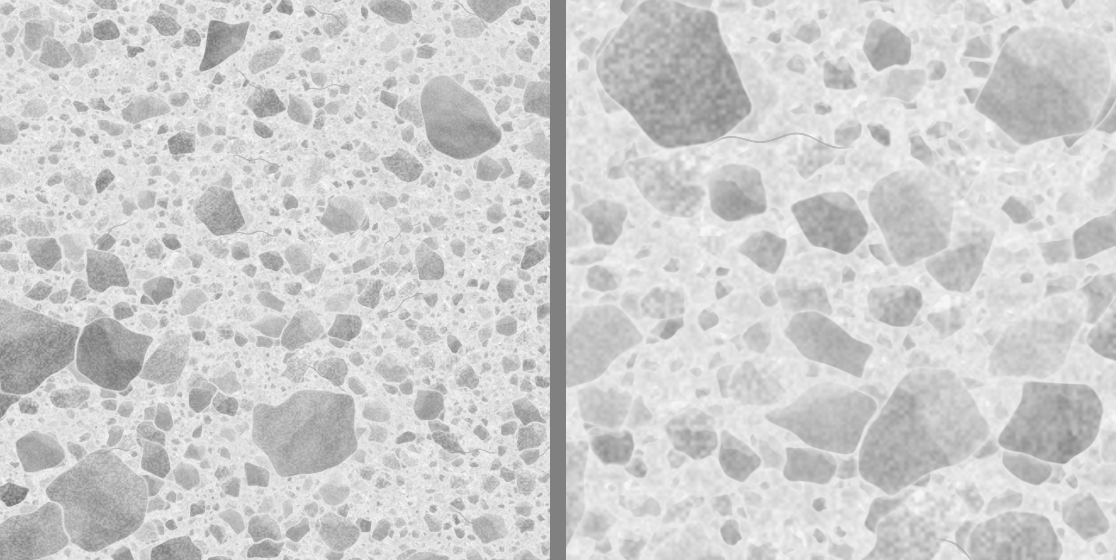
Left, the full canvas; right, a detail of the centre.
Write a Shadertoy shader that draws this texture map.

```glsl
// Pale grey gravel: angular stones of many sizes bedded in light, dusty grit.

const float TAU = 6.2831853;
const float RIM_TONE = 0.915;

float hash(vec2 p) {
    vec3 q = fract(vec3(p.xyx) * 0.1031);
    q += dot(q, q.yzx + 33.33);
    return fract((q.x + q.y) * q.z);
}

float noise(vec2 p) {
    vec2 i = floor(p), f = fract(p);
    f = f * f * (3.0 - 2.0 * f);
    return mix(mix(hash(i), hash(i + vec2(1, 0)), f.x),
               mix(hash(i + vec2(0, 1)), hash(i + vec2(1, 1)), f.x), f.y);
}

float fbm(vec2 p) {
    float sum = 0.0, amp = 0.5;
    for (int i = 0; i < 4; i++) {
        sum += amp * noise(p);
        p = mat2(1.6, 1.2, -1.2, 1.6) * p + 7.3;
        amp *= 0.5;
    }
    return sum / 0.9375;
}

vec2 rotate(vec2 p, float a) {
    float c = cos(a), s = sin(a);
    return vec2(c * p.x + s * p.y, c * p.y - s * p.x);
}

float smoothMax(float a, float b, float k) {
    float h = max(k - abs(a - b), 0.0) / k;
    return max(a, b) + h * h * k * 0.25;
}

// Rounded irregular polygon: the overlap of seven random half-planes
float stoneDistance(vec2 q, vec2 id, float radius) {
    q = rotate(q, (hash(id + 3.1) - 0.5) * 2.4);
    q.y *= 1.0 + 0.65 * hash(id + 5.7);
    float d = -10.0;
    for (int i = 0; i < 7; i++) {
        float k = float(i);
        float a = TAU * (k + 0.8 * hash(id + 11.0 + k)) / 7.0;
        float r = radius * (0.72 + 0.45 * hash(id + 29.0 + k));
        d = smoothMax(d, dot(q, vec2(cos(a), sin(a))) - r, 0.16 * radius);
    }
    return d;
}

// Mineral surface: soft mottling, slanted strata, a lit facet and fine grain
float stoneTone(vec2 p, vec2 q, vec2 id, float dark, float light) {
    float tone = mix(dark, light, hash(id + 41.0));
    vec2 s = rotate(p, hash(id + 43.0) * 3.0);
    tone += 0.13 * (fbm(s * vec2(35.0, 80.0) + id) - 0.5);
    tone += 0.14 * (noise(p * 330.0) - 0.5) * (0.4 + hash(id + 47.0));
    float facet = rotate(q, (hash(id + 53.0) - 0.5) * 2.5).y - 0.12;
    facet += 0.12 * (noise(q * 7.0 + id) - 0.5);
    return tone + 0.085 * smoothstep(-0.03, 0.03, facet) + 0.05 * q.y;
}

// Lays one size of stone over the given tone
float layStones(float base, vec2 p, float cell, float density, float seed,
                float dark, float light, float px) {
    vec2 u = p / cell + seed * 1.37;
    u += 0.13 * (vec2(noise(u * 4.0), noise(u * 4.0 + 31.0)) - 0.5);
    vec2 home = floor(u), bestId = home, bestQ = vec2(0);
    float nearest = 5.0, second = 5.0;
    for (int y = -1; y <= 1; y++)
    for (int x = -1; x <= 1; x++) {
        vec2 c = home + vec2(x, y), id = c + seed * 17.0;
        float crowd = density * (0.55 + 0.9 * noise(c * cell * 7.0 + seed));
        if (hash(id) > crowd) continue;
        vec2 jitter = vec2(hash(id + 61.0), hash(id + 67.0)) - 0.5;
        vec2 q = u - c - 0.5 - 0.6 * jitter;
        float d = stoneDistance(q, id, mix(0.3, 0.54, hash(id + 71.0)));
        if (d < nearest) {
            second = nearest; nearest = d; bestId = id; bestQ = q;
        } else second = min(second, d);
    }
    float outside = nearest * cell;
    float depth = min(-outside, 0.5 * (second - nearest) * cell - 0.0008);
    // Dusty halo around the stone, then the body with a paler worn edge
    float halo = exp(-max(outside, 0.0) / 0.0025) * step(nearest, 0.5);
    float tone = mix(base, RIM_TONE, 0.75 * halo);
    float body = stoneTone(p, bestQ, bestId, dark, light);
    body += 0.07 * exp(-max(depth, 0.0) / 0.004);
    float opacity = mix(0.72, 1.0, hash(bestId + 73.0));
    return mix(tone, body, opacity * smoothstep(-0.6 * px, 0.0012 + px, depth));
}

// Sparse thin curved stems lying on the stones
float twigMask(vec2 p, float cell, float px) {
    vec2 u = p / cell, id = floor(u);
    vec2 q = rotate(fract(u) - 0.5, (hash(id + 83.0) - 0.5) * 1.6);
    float bend = 0.25 * (hash(id + 89.0) - 0.5);
    float d = abs(q.y - bend * q.x * q.x * 4.0 - 0.02 * sin(q.x * 19.0)) * cell;
    float ends = 1.0 - smoothstep(0.25, 0.36, abs(q.x));
    return ends * step(hash(id + 97.0), 0.22) * (1.0 - smoothstep(0.0003, 0.0003 + px, d));
}

void mainImage(out vec4 fragColor, in vec2 fragCoord) {
    vec2 p = fragCoord / iResolution.y;
    float px = 1.0 / iResolution.y;

    // Pale grit bed
    float tone = 0.865 + 0.16 * (fbm(p * 55.0) - 0.5) + 0.1 * (noise(p * 290.0) - 0.5);

    // Stones from grit to boulders
    tone = layStones(tone, p, 0.014, 0.60, 1.0, 0.66, 0.84, px);
    tone = layStones(tone, p, 0.025, 0.62, 2.0, 0.62, 0.83, px);
    tone = layStones(tone, p, 0.042, 0.58, 3.0, 0.58, 0.81, px);
    tone = layStones(tone, p, 0.068, 0.48, 4.0, 0.55, 0.78, px);
    tone = layStones(tone, p, 0.105, 0.27, 5.0, 0.53, 0.72, px);
    tone = layStones(tone, p, 0.180, 0.17, 6.0, 0.52, 0.63, px);

    // Stems, drifting dust and overall grain
    tone = mix(tone, 0.62, 0.55 * twigMask(p, 0.13, px));
    tone = mix(tone, 0.88, 0.35 * smoothstep(0.52, 0.78, fbm(p * 9.0 + 4.0)));
    tone += 0.05 * (noise(p * 470.0) - 0.5);
    fragColor = vec4(vec3(clamp(tone, 0.45, 0.96)), 1.0);
}
```
